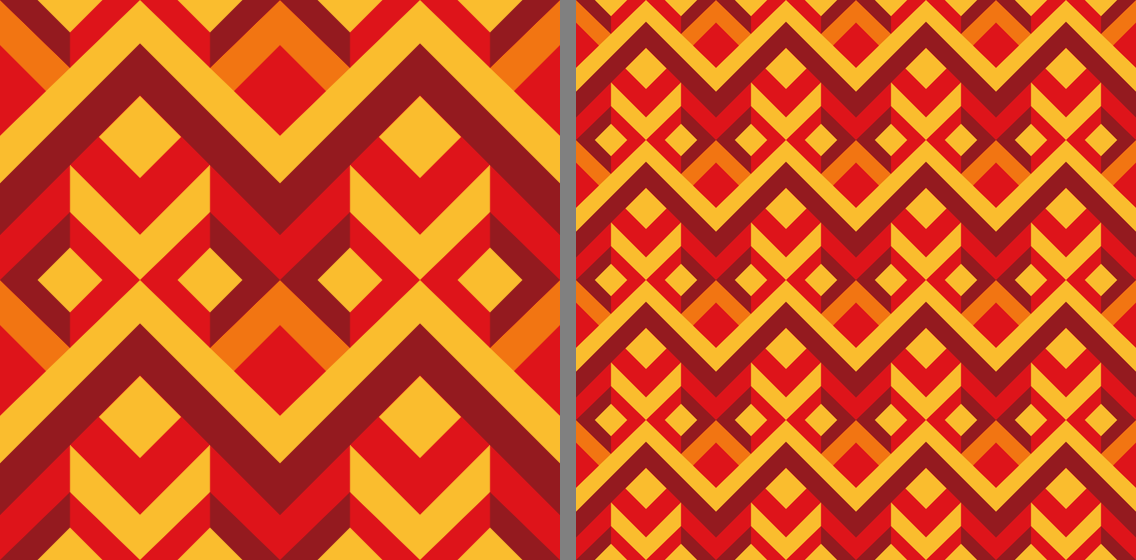
Left: one tile. Right: repeated 2 by 2.
Reproduce this pattern procedurally as a WebGL 1 fragment shader.

```glsl
precision highp float;
// Seamless zigzag bands with nested diamonds and chevrons in flat warm colours.

uniform vec2 u_resolution;

const vec2 REPEATS = vec2(2.0);

const vec3 YELLOW = vec3(0.98, 0.74, 0.18);
const vec3 RED    = vec3(0.87, 0.08, 0.10);
const vec3 DARK   = vec3(0.58, 0.10, 0.12);
const vec3 ORANGE = vec3(0.95, 0.46, 0.07);

// Lengths are fractions of one tile.
const float LATTICE_SLOPE = 0.97;   // slope of the lines joining the crossings
const float FOLD = 0.25;            // vertical line where the bands change colour
const float ZIGZAG_YELLOW_END = 0.155;
const float ZIGZAG_DARK_END = 0.340;
const float VEE_START = 0.8385;
const float BIG_DIAMOND_Y = 0.489;
const float BIG_DIAMOND_R = 0.147;
const float SMALL_DIAMOND_R = 0.116;
const float ROOF_WIDTH = 0.161;

// Coverage of a shape whose inside has a negative distance.
float cover(float dist, float pixel) {
  return clamp(0.5 - dist / pixel, 0.0, 1.0);
}

// Signed distance to the interval from lo to hi.
float band(float t, float lo, float hi) {
  return max(lo - t, t - hi);
}

vec3 tileColor(vec2 tile, float pixel) {
  float a = abs(tile.x - 0.5);          // distance from the mirror axis
  float y = tile.y;                     // downward from the row of crossings
  float rowDist = min(y, 1.0 - y);
  float foldDist = abs(a - FOLD);
  float falling = y - a;
  float rising = y + a;
  vec3 color = RED;

  // Yellow V hanging below the large diamond
  float vee = max(VEE_START - rising, y + LATTICE_SLOPE * a - 1.0);
  color = mix(color, YELLOW, cover(max(vee, a - FOLD), pixel));

  // Orange roof above the zigzag valley
  float roof = max(LATTICE_SLOPE * (0.5 - a) - y, rising - 0.5 - ROOF_WIDTH);
  roof = max(roof, falling - 0.5 * ZIGZAG_YELLOW_END);
  color = mix(color, ORANGE, cover(max(roof, FOLD - a), pixel));

  // Zigzag: the dark band runs under the yellow one to keep the joint clean
  float darkBand = band(falling, 0.5 * ZIGZAG_YELLOW_END, ZIGZAG_DARK_END);
  float yellowBand = max(LATTICE_SLOPE * a - y, falling - ZIGZAG_YELLOW_END);
  color = mix(color, DARK, cover(darkBand, pixel));
  color = mix(color, YELLOW, cover(yellowBand, pixel));

  // Large diamond on the mirror axis
  float bigDiamond = a + abs(y - BIG_DIAMOND_Y) - BIG_DIAMOND_R;
  color = mix(color, YELLOW, cover(bigDiamond, pixel));

  // Dark outer half of the lattice diamond, then its yellow core
  float lattice = rowDist - LATTICE_SLOPE * (FOLD - foldDist);
  color = mix(color, DARK, cover(max(lattice, FOLD - a), pixel));
  float smallDiamond = foldDist + rowDist - SMALL_DIAMOND_R;
  return mix(color, YELLOW, cover(smallDiamond, pixel));
}

void main() {
  vec2 uv = gl_FragCoord.xy / u_resolution;
  vec2 tile = fract(vec2(uv.x, 1.0 - uv.y) * REPEATS);
  // Diagonal fields grow by sqrt(2) per unit length
  float pixel = 1.414 * REPEATS.y / u_resolution.y;
  gl_FragColor = vec4(tileColor(tile, pixel), 1.0);
}
```
